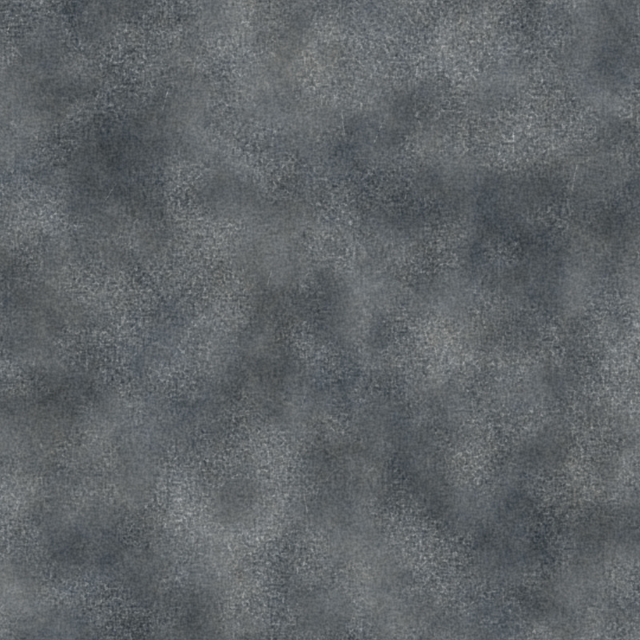
Give the GLSL for this texture, as a Shadertoy shader.

```glsl
// Weathered slate-grey plaster with soft clouds, fine woven grain and faint scratches.

vec2 hash2(vec2 p) {
    vec3 q = fract(p.xyx * vec3(0.1031, 0.1030, 0.0973));
    q += dot(q, q.yzx + 33.33);
    return fract((q.xx + q.yz) * q.zy);
}

vec2 gradientAt(vec2 cell) {
    float angle = 6.2832 * hash2(cell + 50.0).x;
    return vec2(cos(angle), sin(angle));
}

// Gradient noise, roughly -0.7 to 0.7
float noise(vec2 p) {
    vec2 i = floor(p), f = fract(p);
    vec2 u = f * f * f * (f * (f * 6.0 - 15.0) + 10.0);
    float a = dot(gradientAt(i), f);
    float b = dot(gradientAt(i + vec2(1, 0)), f - vec2(1, 0));
    float c = dot(gradientAt(i + vec2(0, 1)), f - vec2(0, 1));
    float d = dot(gradientAt(i + vec2(1, 1)), f - vec2(1, 1));
    return mix(mix(a, b, u.x), mix(c, d, u.x), u.y);
}

float fbm(vec2 p) {
    float sum = 0.0, amplitude = 1.0;
    for (int i = 0; i < 5; i++) {
        sum += amplitude * noise(p);
        p = mat2(1.6, 1.2, -1.2, 1.6) * p + 17.3;
        amplitude *= 0.62;
    }
    return sum;
}

// Short, steep, tapering scratches
float scratches(vec2 uv) {
    float sum = 0.0;
    for (int i = 0; i < 28; i++) {
        vec2 seed = hash2(vec2(float(i) * 7.0 + 3.0, 91.0));
        vec2 shape = hash2(vec2(float(i) * 5.0 + 8.0, 23.0));
        float angle = mix(0.8, 1.9, shape.x);
        vec2 along = vec2(cos(angle), sin(angle));
        vec2 d = uv - seed;
        float t = dot(d, along) / mix(0.015, 0.045, shape.y);
        float across = dot(d, vec2(-along.y, along.x)) + 0.002 * t * t;
        float line = 1.0 - smoothstep(0.0004, 0.0022, abs(across));
        sum += line * (1.0 - smoothstep(0.2, 1.0, abs(t))) * mix(0.3, 1.0, seed.y);
    }
    return sum;
}

void mainImage(out vec4 fragColor, in vec2 fragCoord) {
    vec2 uv = fragCoord / iResolution.y;

    // Broad clouds with ragged edges, and smaller blotches
    vec2 warp = 0.02 * vec2(noise(uv * 14.0 + 7.0), noise(uv * 14.0 + 29.0));
    float clouds = fbm((uv + warp) * vec2(4.6, 4.2) + 3.7);
    float blotches = fbm(uv * 15.0 + 41.0);

    // Worn patches where the grain shows more strongly
    float wear = smoothstep(-0.4, 0.45, fbm(uv * 8.0 + 71.0) + 0.4 * clouds);

    // Crossed fibres and fine specks
    float weave = noise(uv * vec2(85.0, 220.0)) + noise(uv * vec2(220.0, 80.0) + 9.0);
    float specks = noise(uv * 180.0 + 5.0) + 0.9 * noise(uv * 270.0 + 31.0);
    float grain = 0.5 * weave + 0.8 * specks;
    float flecks = smoothstep(0.15, 0.6, noise(uv * 130.0 + 63.0) + 0.4 * specks);

    float tone = 0.116 * clouds + 0.046 * blotches;
    tone += 0.120 * grain * mix(0.65, 1.2, wear);
    tone += 0.070 * flecks * wear + 0.010 * (wear - 0.5);
    tone += 0.11 * scratches(uv) * (0.7 + grain);

    // Slate base with slight rusty and teal tints
    vec3 color = vec3(0.372, 0.391, 0.402) + tone * vec3(1.03, 1.0, 0.97);
    float warmth = fbm(uv * 6.0 + 113.0) + 0.3 * clouds;
    color += warmth * vec3(0.011, 0.002, -0.009);
    color += noise(uv * 45.0 + 19.0) * vec3(0.008, 0.002, -0.009);

    fragColor = vec4(color, 1.0);
}
```
